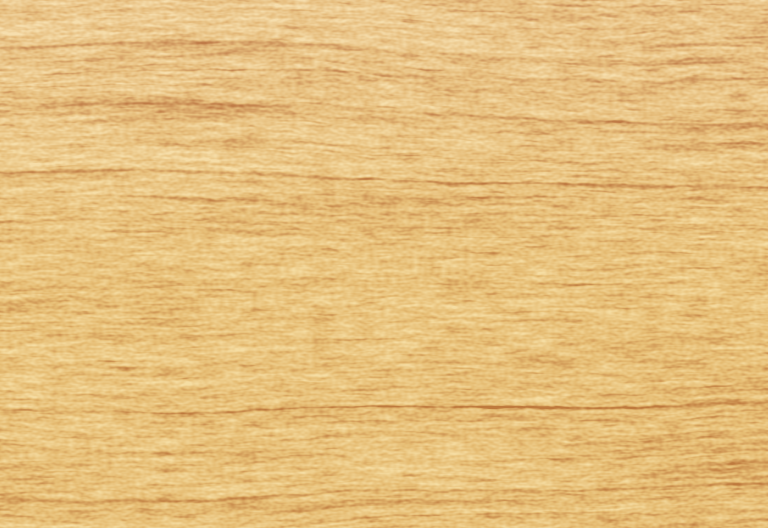
Give the GLSL for this texture, as a WebGL 2 fragment shader.

```glsl
#version 300 es
precision highp float;
// Pale honey-coloured wood with long, nearly horizontal grain.
// A gently warped height follows the grain; growth lines, thin rings, fibres
// and pores are laid along it and their sum picks a colour from a ramp.

uniform vec2 u_resolution;
out vec4 fragColor;

const vec3 DEEP = vec3(0.81, 0.585, 0.34);
const vec3 HONEY = vec3(0.90, 0.738, 0.462);
const vec3 PALE = vec3(0.945, 0.83, 0.595);
const vec3 TOP_TINT = vec3(0.003, 0.006, 0.045);

const float BASE_TONE = 0.69;
const int LINE_COUNT = 8;
const float LINE_WIDTH = 0.0034;
const float SHADE_WIDTH = 0.020;
const float LINE_DEPTH = 0.66;
const float RING_FREQ = 34.0;
const float RING_DEPTH = 0.34;
const float CALM_HEIGHT = 0.43;        // centre of the quiet band
const vec2 FIBRE_FREQ = vec2(7.0, 92.0);
const vec2 STREAK_FREQ = vec2(24.0, 150.0);
const vec2 PORE_FREQ = vec2(13.0, 120.0);
const vec2 GRIT_FREQ = vec2(95.0, 190.0);

uint mixBits(uint n) {
  n = (n ^ (n >> 16)) * 0x7feb352dU;
  n = (n ^ (n >> 15)) * 0x846ca68bU;
  return n ^ (n >> 16);
}

float hash(vec2 cell) {
  ivec2 c = ivec2(cell);
  return float(mixBits(uint(c.x) + mixBits(uint(c.y))) >> 8) / 16777216.0;
}

float cornerSlope(vec2 cell, vec2 offset) {
  float angle = 6.28318 * hash(cell);
  return dot(vec2(cos(angle), sin(angle)), offset);
}

float gradientNoise(vec2 p) {
  vec2 i = floor(p), f = p - i;
  vec2 u = f * f * f * (f * (f * 6.0 - 15.0) + 10.0);
  vec2 e = vec2(1.0, 0.0);
  float low = mix(cornerSlope(i, f), cornerSlope(i + e.xy, f - e.xy), u.x);
  float high = mix(cornerSlope(i + e.yx, f - e.yx), cornerSlope(i + e.xx, f - e.xx), u.x);
  return mix(low, high, u.y);
}

// Height measured across the grain, which converges slightly to the right
float grainHeight(vec2 p) {
  float g = p.y - p.x * clamp(0.07 * (0.45 - p.y), -0.02, 0.03);
  g += 0.022 * gradientNoise(p * vec2(1.6, 2.5) + 3.7);
  g += 0.006 * gradientNoise(p * vec2(5.0, 9.0) + 21.3);
  return g + 0.0026 * gradientNoise(p * vec2(26.0, 38.0) + 50.1);
}

// Sharp dark lines, each with a soft shade below
float growthLines(float x, float g, float activity) {
  float sum = 0.0;
  for (int i = 0; i < LINE_COUNT; i++) {
    float id = float(i);
    float centre = (id + 0.5 + 0.5 * (hash(vec2(id, 71.0)) - 0.5)) / float(LINE_COUNT);
    float d = g - centre;
    float fade = 0.75 + 0.8 * gradientNoise(vec2(x * 2.2, id * 7.3 + 0.4));
    float strength = mix(0.65, 1.0, hash(vec2(id, 93.0))) * clamp(fade, 0.2, 1.0);
    float core = exp(-d * d / (LINE_WIDTH * LINE_WIDTH));
    float shade = exp(-abs(d) / SHADE_WIDTH) * smoothstep(0.003, -0.003, d);
    sum += strength * (core + 0.28 * shade);
  }
  return sum * mix(0.4, 1.0, activity);
}

// Long thin secondary rings between the growth lines
float thinRings(float x, float g, float activity) {
  float n = gradientNoise(vec2(x * 0.55 + 8.2, g * RING_FREQ));
  float presence = smoothstep(-0.35, 0.2, gradientNoise(vec2(x * 1.8, g * 14.0 + 40.0)));
  return smoothstep(0.14, 0.0, abs(n)) * presence * mix(0.3, 1.0, activity);
}

void main() {
  vec2 p = gl_FragCoord.xy / u_resolution.y;
  float g = grainHeight(p);
  vec2 along = vec2(p.x, g);
  float activity = smoothstep(0.12, 0.21, abs(g - CALM_HEIGHT));

  // Broad drift of light and dark
  float tone = BASE_TONE + 0.08 * (p.y - 0.5) - 0.06 * (p.x - 0.7);
  tone += 0.18 * gradientNoise(along * vec2(1.1, 7.0) + 12.6);

  // Fibres, streaks and fine surface grit
  tone += 0.20 * gradientNoise(along * vec2(1.6, 52.0) + 64.2);
  tone += 0.40 * gradientNoise(along * FIBRE_FREQ + 5.3);
  tone += 0.50 * gradientNoise(along * STREAK_FREQ + 31.9);
  tone += 0.42 * gradientNoise(p * GRIT_FREQ + 77.7);

  // Dark marks
  tone -= 0.28 * smoothstep(0.2, 0.5, gradientNoise(along * PORE_FREQ + 90.4));
  tone -= RING_DEPTH * thinRings(p.x, g, activity);
  tone -= LINE_DEPTH * growthLines(p.x, g, activity);

  // Colour ramp, continued a little past both ends
  tone = clamp(tone, -0.35, 1.2);
  vec3 colour = tone < 0.5 ? mix(DEEP, HONEY, tone * 2.0) : mix(HONEY, PALE, tone * 2.0 - 1.0);
  colour += TOP_TINT * (smoothstep(0.4, 1.0, p.y) - 0.3);
  fragColor = vec4(colour, 1.0);
}
```
